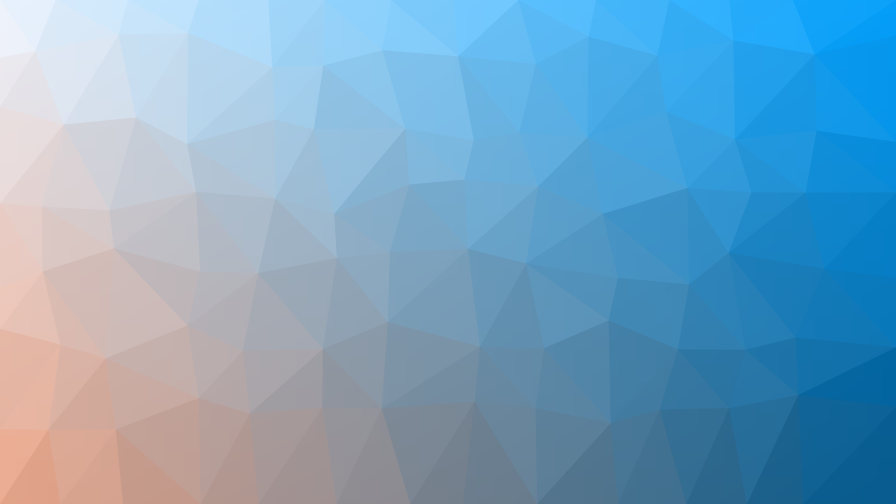
Give the GLSL for this background, as a WebGL 2 fragment shader.

```glsl
#version 300 es
precision highp float;
// Low-poly background: a jittered triangle mesh tinted by a four-corner gradient.

uniform vec2 u_resolution;
out vec4 fragColor;

const vec2 GRID = vec2(13.0, 7.0);       // mesh cells across and up
const vec2 JITTER = vec2(-0.50, 0.56);   // furthest vertex shift, in cells
const float FLATNESS = 0.8;              // 0 = smooth gradient, 1 = flat facets
const float SHADE = 0.035;               // brightness spread between facets
const vec3 TOP_LEFT = vec3(0.93, 0.96, 1.00);
const vec3 TOP_RIGHT = vec3(0.00, 0.63, 1.00);
const vec3 BOTTOM_LEFT = vec3(0.93, 0.65, 0.53);
const vec3 BOTTOM_RIGHT = vec3(0.00, 0.33, 0.53);

float hash(vec2 p) {
    return fract(sin(dot(p, vec2(127.1, 311.7))) * 43758.5453);
}

// Mesh vertex in cell units; border vertices slide only along their edge.
vec2 meshVertex(vec2 id) {
    vec2 shift = JITTER * vec2(hash(id), hash(id + 37.0));
    if (id.x == 0.0 || id.x == GRID.x) shift.x = 0.0;
    if (id.y == 0.0 || id.y == GRID.y) shift.y = 0.0;
    return id + shift;
}

vec3 gradient(vec2 cellPos) {
    vec2 t = clamp(cellPos / GRID, 0.0, 1.0);
    return mix(mix(BOTTOM_LEFT, BOTTOM_RIGHT, t.x),
               mix(TOP_LEFT, TOP_RIGHT, t.x), t.y);
}

// Signed distance to the line a-b, positive on its left side.
float edgeDistance(vec2 p, vec2 a, vec2 b) {
    vec2 e = b - a;
    vec2 q = p - a;
    return (e.x * q.y - e.y * q.x) / length(e);
}

// Facet colour in rgb, weighted by its antialiased coverage in w.
vec4 facet(vec2 p, vec2 a, vec2 b, vec2 c, float pixel) {
    float d = min(edgeDistance(p, a, b), min(edgeDistance(p, b, c), edgeDistance(p, c, a)));
    float coverage = clamp(0.5 + d / pixel, 0.0, 1.0);
    vec2 center = (a + b + c) / 3.0;
    vec3 color = gradient(mix(p, center, FLATNESS));
    color += SHADE * (hash(floor(center * 50.0)) - 0.5);
    return vec4(color, 1.0) * coverage;
}

void main() {
    vec2 p = gl_FragCoord.xy / u_resolution * GRID;
    float pixel = GRID.y / u_resolution.y;
    vec2 cell = floor(p);
    vec4 sum = vec4(gradient(p), 1.0) * 0.0001;

    // Shifted quads may reach into neighbouring cells.
    for (int y = -1; y <= 1; y++) {
        for (int x = -1; x <= 1; x++) {
            vec2 id = cell + vec2(x, y);
            vec2 a = meshVertex(id);
            vec2 b = meshVertex(id + vec2(1.0, 0.0));
            vec2 c = meshVertex(id + vec2(0.0, 1.0));
            vec2 d = meshVertex(id + vec2(1.0, 1.0));
            // Split each quad along its shorter diagonal.
            if (distance(a, d) < distance(b, c)) {
                sum += facet(p, a, b, d, pixel) + facet(p, a, d, c, pixel);
            } else {
                sum += facet(p, a, b, c, pixel) + facet(p, b, d, c, pixel);
            }
        }
    }
    fragColor = vec4(clamp(sum.rgb / sum.w, 0.0, 1.0), 1.0);
}
```
